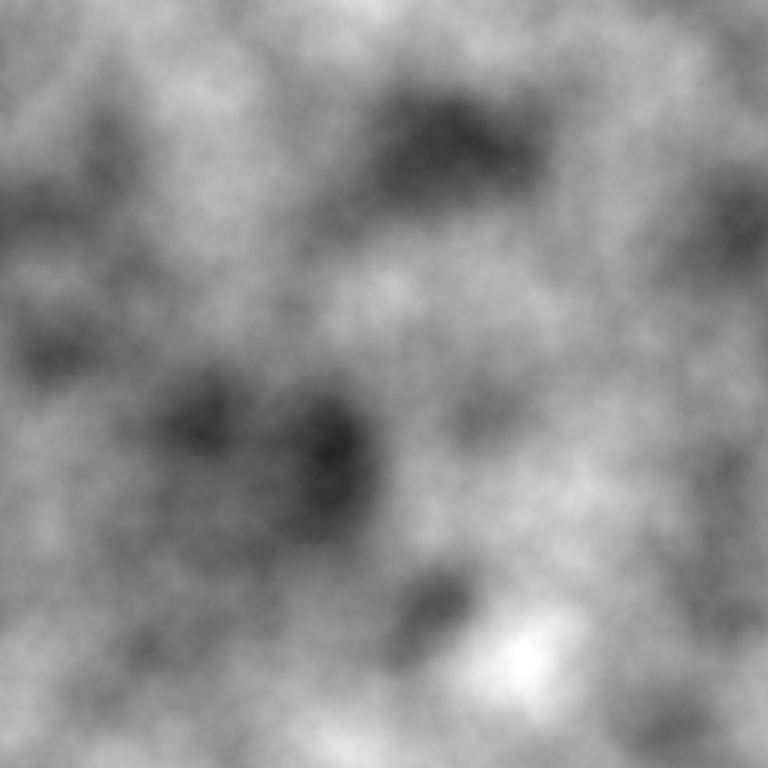
Write a three.js fragment shader that draws this texture.

```glsl
varying vec2 vUv;

const float TAU = 6.2831853;
const float MEAN_GREY = 0.562;
const float CONTRAST = 0.132;

float hash(vec2 p) {
  vec3 q = fract(vec3(p.xyx) * 0.1031);
  q += dot(q, q.yzx + 33.33);
  return fract((q.x + q.y) * q.z);
}

// Slope contribution of one lattice corner, wrapped at the period
float cornerSlope(vec2 cell, vec2 offset, float period, float seed) {
  float angle = TAU * hash(mod(cell, period) + seed);
  return dot(vec2(cos(angle), sin(angle)), offset);
}

float gradientNoise(vec2 uv, float period, float seed) {
  vec2 p = uv * period;
  vec2 cell = floor(p);
  vec2 f = p - cell;
  vec2 blend = f * f * f * (f * (f * 6.0 - 15.0) + 10.0);
  vec2 e = vec2(1.0, 0.0);
  float low = mix(cornerSlope(cell, f, period, seed),
                  cornerSlope(cell + e.xy, f - e.xy, period, seed), blend.x);
  float high = mix(cornerSlope(cell + e.yx, f - e.yx, period, seed),
                   cornerSlope(cell + e.xx, f - e.xx, period, seed), blend.x);
  return mix(low, high, blend.y);
}

// Broad billows: whole-number waves in all directions, scaled to unit variance
float billows(vec2 uv, float softness, float slant, float seed) {
  float sum = 0.0;
  float energy = 0.0;
  for (int i = 0; i <= 6; i++) {
    for (int j = -6; j <= 6; j++) {
      vec2 wave = vec2(float(i), float(j));
      float k2 = dot(wave, wave);
      bool mirrored = i == 0 && j <= 0;
      if (mirrored || k2 > 42.0) continue;
      float amplitude = (1.0 - slant * wave.x * wave.y / k2) / (softness + k2);
      float phase = hash(wave + seed);
      sum += amplitude * cos(TAU * (dot(wave, uv) + phase));
      energy += 0.5 * amplitude * amplitude;
    }
  }
  return sum / sqrt(energy);
}

// Fine mottling: octaves of wrapped noise
float mottling(vec2 uv, float period, float strength) {
  float sum = 0.0;
  for (int octave = 0; octave < 5; octave++) {
    sum += strength * gradientNoise(uv, period, 17.0 + 9.0 * float(octave));
    period *= 2.0;
    strength *= 0.5;
  }
  return sum;
}

void main() {
  float cloud = billows(vUv, 4.0, 0.25, 41.0);
  cloud -= 0.07 * (cloud * cloud - 1.0);  // deeper shadows than highlights
  cloud += mottling(vUv, 12.0, 0.8);
  float grey = clamp(MEAN_GREY + CONTRAST * cloud, 0.0, 1.0);
  gl_FragColor = vec4(vec3(grey), 1.0);
}
```
